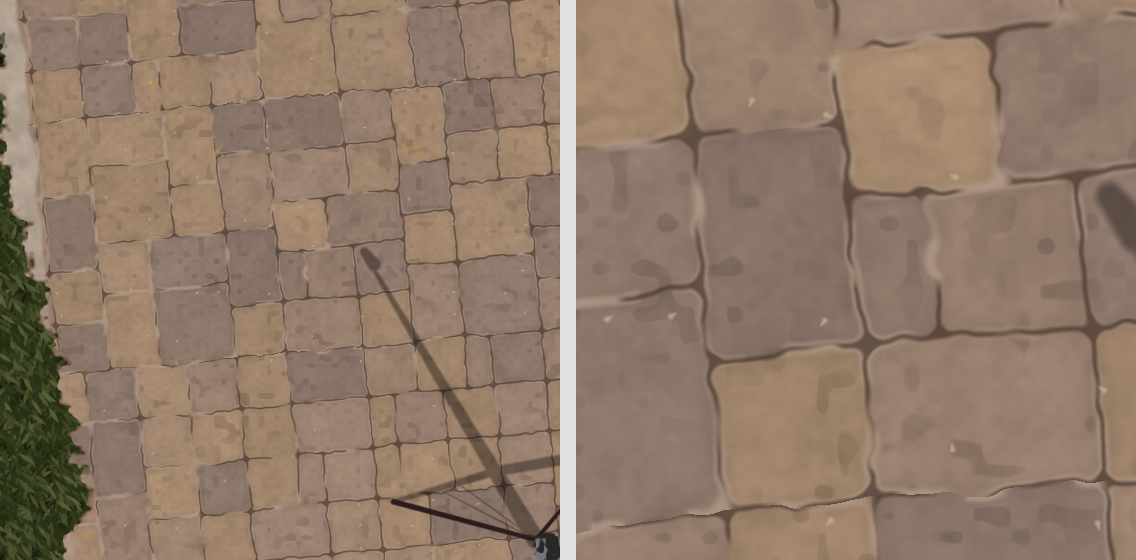
Left: the whole. Right: its middle third, enlarged.
This texture is drawn by a WebGL 2 fragment shader. Its source:

```glsl
#version 300 es
precision highp float;
// Weathered tumbled pavers with a grass verge, a kerb and a tripod shadow.
#define UNITS 22.0
#define TILT 0.095
#define JOINT 0.055
#define WOBBLE 0.16
#define GRAIN 0.05
#define TAN vec3(0.640, 0.530, 0.430)
#define ROSE vec3(0.605, 0.505, 0.440)
#define MAUVE vec3(0.545, 0.460, 0.415)
#define SAND vec3(0.700, 0.610, 0.540)
#define CRACK vec3(0.300, 0.230, 0.190)
#define GRASS_DARK vec3(0.150, 0.180, 0.075)
#define GRASS_LIGHT vec3(0.370, 0.400, 0.240)

uniform vec2 u_resolution;
out vec4 fragColor;

float hash(vec2 p) { return fract(sin(dot(p, vec2(127.1, 311.7))) * 43758.5453); }

float noise(vec2 p) {
  vec2 i = floor(p), f = fract(p);
  f = f * f * (3.0 - 2.0 * f);
  return mix(mix(hash(i), hash(i + vec2(1, 0)), f.x),
             mix(hash(i + vec2(0, 1)), hash(i + vec2(1, 1)), f.x), f.y);
}

float fbm(vec2 p) {
  float sum = 0.0, amp = 0.5;
  for (int i = 0; i < 4; i++) { sum += amp * noise(p); p = p * 2.03 + 17.3; amp *= 0.5; }
  return sum / 0.9375;
}

mat2 rotate(float a) { return mat2(cos(a), -sin(a), sin(a), cos(a)); }

// Tapered capsule: radius runs from ra to rb
float limb(vec2 p, vec2 a, vec2 b, float ra, float rb) {
  vec2 ab = b - a;
  float t = clamp(dot(p - a, ab) / dot(ab, ab), 0.0, 1.0);
  return length(p - a - ab * t) - mix(ra, rb, t);
}

float cover(float d, float soft) { return 1.0 - smoothstep(-soft, soft, d); }

// Splits a block at random until each paver is at most 3 units; returns corner and size
vec4 paver(vec2 p) {
  vec2 size = vec2(12, 10);
  vec2 corner = floor(p / size) * size;
  for (int i = 0; i < 11; i++) {
    if (max(size.x, size.y) < 3.5) break;
    float pick = hash(corner + size * 7.3);
    bool wide = size.x > 3.5 && (size.y < 3.5 || size.x + 4.0 * pick - 2.0 > size.y);
    vec2 axis = wide ? vec2(1, 0) : vec2(0, 1);
    float span = dot(size, axis);
    float cut = 2.0 + floor(hash(corner + size * 3.7 + 5.1) * (span - 3.0));
    bool far = dot(p - corner, axis) > cut;
    corner += far ? axis * cut : vec2(0);
    size += axis * ((far ? span - cut : cut) - span);
  }
  if (size.x > 2.5 && size.y < 2.5 && hash(corner + 9.7) < 0.3) {
    bool far = p.x - corner.x > 1.0;
    corner.x += far ? 1.0 : 0.0;
    size.x = far ? 2.0 : 1.0;
  }
  return vec4(corner, size);
}

vec3 paving(vec2 uv) {
  vec2 p = rotate(TILT) * uv * UNITS + vec2(40.0, 23.0);
  p += WOBBLE * (vec2(noise(p * 0.9), noise(p * 0.9 + 31.0)) - 0.5);
  p += 0.1 * (vec2(noise(p * 4.0), noise(p * 4.0 + 57.0)) - 0.5);
  p.x += 5.0 * floor(p.y / 10.0);
  vec4 stone = paver(p);
  vec2 q = abs(p - stone.xy - 0.5 * stone.zw) - 0.5 * stone.zw + 0.22;
  float edge = length(max(q, 0.0)) + min(max(q.x, q.y), 0.0) - 0.22;
  // Stone tint, mottling and grain
  float tint = hash(stone.xy + 0.37);
  vec3 color = mix(TAN, ROSE, smoothstep(0.3, 0.65, tint));
  color = mix(color, MAUVE, smoothstep(0.68, 0.92, tint));
  color *= 0.97 + 0.06 * hash(stone.xy + 4.2);
  color *= 1.0 + 0.13 * (fbm(p * 1.4) - 0.5) + GRAIN * 2.0 * (fbm(uv * 130.0) - 0.5);
  color *= 1.0 - 0.13 * smoothstep(0.7, 0.8, noise(uv * 75.0)) * noise(uv * 21.0);
  color *= 1.0 - 0.05 * smoothstep(-0.3, 0.0, edge);
  // Sandy joints, cracked dark towards the right
  float worn = smoothstep(0.25, 0.6, noise(p * 0.8 + 8.0) + 0.25 * uv.x);
  float sandy = smoothstep(0.35, 0.7, noise(p * 2.3 + 3.0) + 0.2 - 0.2 * uv.x);
  color = mix(color, SAND, cover(-edge - JOINT * 1.3, 0.06) * sandy * (0.25 + 0.5 * worn));
  float open = smoothstep(0.45, 0.8, noise(p * 1.7 + 19.0) + 0.55 * uv.x - 0.05);
  return mix(color, CRACK, cover(-edge - JOINT * 0.6, 0.035) * open * 0.75);
}

// Scattered straws and pale chips
vec3 litter(vec3 color, vec2 uv) {
  for (int k = 0; k < 2; k++) {
    float cells = k == 0 ? 9.0 : 24.0;
    vec2 g = uv * cells, id = floor(g) + 70.0 * float(k);
    vec2 f = rotate(6.28 * hash(id + 2.0)) * (fract(g) - 0.35 - 0.3 * vec2(hash(id), hash(id + 5.0)));
    float reach = k == 0 ? 0.09 : 0.04;
    float d = limb(f, vec2(-reach, 0), vec2(reach, 0.02), 0.01, 0.04);
    vec3 straw = k == 0 ? vec3(0.67, 0.58, 0.32) : vec3(0.77, 0.68, 0.60);
    color = mix(color, straw, cover(d, 0.03) * step(hash(id + 8.0), 0.09) * 0.75);
  }
  return color;
}

vec3 grass(vec2 uv) {
  vec3 color = GRASS_DARK * (0.5 + 0.8 * noise(uv * 45.0));
  for (int i = 0; i < 6; i++) {
    vec2 g = rotate(-1.1 + 0.42 * float(i)) * uv * vec2(115.0, 30.0) + 13.0 * float(i);
    g.y += hash(vec2(floor(g.x), i));
    vec2 id = floor(g), f = fract(g);
    float blade = cover(abs(f.x - 0.5) - 0.42 * sin(3.14 * f.y), 0.18);
    float tone = hash(id + 3.3);
    color = mix(color, mix(GRASS_DARK, GRASS_LIGHT, tone * tone), blade * step(hash(id), 0.5) * 0.85);
  }
  return color;
}

void main() {
  vec2 uv = gl_FragCoord.xy / u_resolution.y;
  float down = 1.0 - uv.y;
  vec3 color = litter(paving(uv), uv);
  // Kerb and verge
  float kerb = uv.x - 0.033 - 0.1 * down + 0.012 * (noise(uv * 30.0) - 0.5);
  vec3 concrete = vec3(0.68, 0.62, 0.56) * (0.88 + 0.24 * fbm(uv * 45.0));
  color = mix(color, concrete, cover(kerb, 0.005) * (1.0 - 0.5 * smoothstep(0.4, 0.6, down)));
  float verge = uv.x + 0.012 - 0.155 * smoothstep(0.08, 0.92, down) + 0.04 * smoothstep(0.9, 1.0, down);
  verge += 0.035 * (noise(uv * vec2(25.0, 45.0)) - 0.5) + 0.02 * (noise(uv * 120.0) - 0.5);
  float dry = cover(verge - 0.008, 0.006) * smoothstep(0.4, 0.7, noise(uv * 70.0));
  color = mix(color, vec3(0.40, 0.27, 0.20), dry * 0.6);
  color = mix(color, grass(uv), cover(verge, 0.004));
  // Cast shadow: mast, arm and stays
  vec2 hub = vec2(0.957, 0.036), foot = vec2(0.703, 0.104), bend = vec2(0.885, 0.158);
  float shade = limb(uv, vec2(0.652, 0.545), hub, 0.003, 0.016);
  shade = min(shade, limb(uv, vec2(0.651, 0.550), vec2(0.668, 0.528), 0.008, 0.012));
  shade = min(shade, min(limb(uv, foot, bend, 0.004, 0.008), limb(uv, bend, vec2(1.02, 0.182), 0.009, 0.010)));
  float stays = min(limb(uv, vec2(0.78, 0.128), hub, 0.001, 0.002), limb(uv, vec2(0.82, 0.135), hub, 0.001, 0.002));
  color *= 1.0 - 0.37 * max(cover(shade, 0.0035), 0.8 * cover(stays, 0.002));
  // Tripod leg and hub
  float leg = min(limb(uv, foot, hub, 0.005, 0.004), limb(uv, hub, vec2(1.01, 0.1), 0.004, 0.003));
  color = mix(color, vec3(0.17, 0.11, 0.11), cover(leg, 0.002));
  float glint = smoothstep(0.6, 0.85, noise(uv * vec2(150.0, 110.0)));
  vec3 metal = mix(vec3(0.16, 0.15, 0.15), vec3(0.45, 0.46, 0.47), glint);
  color = mix(color, metal, cover(length(uv - vec2(0.979, 0.022)) - 0.027, 0.003));
  fragColor = vec4(color, 1.0);
}
```
